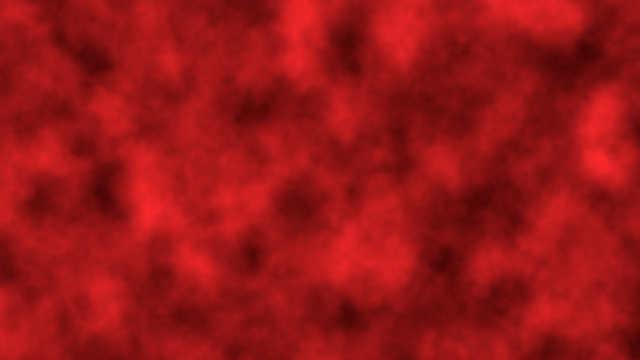
This texture is drawn by a WebGL 2 fragment shader. Its source:

```glsl
#version 300 es
precision highp float;
precision highp int;
// Soft crimson clouds: five octaves of smooth value noise, each one
// turned and doubled in frequency, summed with halving weights and
// mapped onto a linear ramp from near-black red to bright red.

#define CELLS 7.2                        // coarse noise cells per canvas height
#define OCTAVES 5
#define GAIN 0.5                         // weight ratio of successive octaves
#define CONTRAST 0.97
#define SEED 37u
#define MID_RED vec3(0.600, 0.083, 0.086) // colour at mean density
#define RED_SLOPE vec3(1.0, 0.195, 0.215) // colour change per unit of density

uniform vec2 u_resolution;
out vec4 fragColor;

// Integer hash of a lattice point, 0 to 1
float hash(ivec2 cell, uint layer) {
    uvec2 q = uvec2(cell) * uvec2(1597u, 3812u) + layer * 7919u + SEED;
    uint h = q.x * 73856093u ^ q.y * 19349663u;
    h ^= h >> 16;
    h *= 0x7feb352du;
    h ^= h >> 15;
    h *= 0x846ca68bu;
    h ^= h >> 16;
    return float(h >> 8) / 16777216.0;
}

// Value noise with smooth interpolation
float valueNoise(vec2 p, uint layer) {
    ivec2 cell = ivec2(floor(p));
    vec2 f = fract(p);
    vec2 s = f * f * (3.0 - 2.0 * f);
    float low = mix(hash(cell, layer), hash(cell + ivec2(1, 0), layer), s.x);
    float high = mix(hash(cell + ivec2(0, 1), layer), hash(cell + ivec2(1, 1), layer), s.x);
    return mix(low, high, s.y);
}

// Layered noise, centred on zero
float cloudDensity(vec2 p) {
    const mat2 turnAndDouble = 2.0 * mat2(0.8, 0.6, -0.6, 0.8);
    float sum = 0.0;
    float weight = 0.5;
    for (int i = 0; i < OCTAVES; i++) {
        sum += weight * (valueNoise(p, uint(i)) - 0.5);
        p = turnAndDouble * p + vec2(13.7, 5.3);
        weight *= GAIN;
    }
    return sum;
}

void main() {
    vec2 p = gl_FragCoord.xy / u_resolution.y;
    float density = CONTRAST * cloudDensity(p * CELLS);
    vec3 colour = MID_RED + RED_SLOPE * density;
    fragColor = vec4(clamp(colour, 0.0, 1.0), 1.0);
}
```
